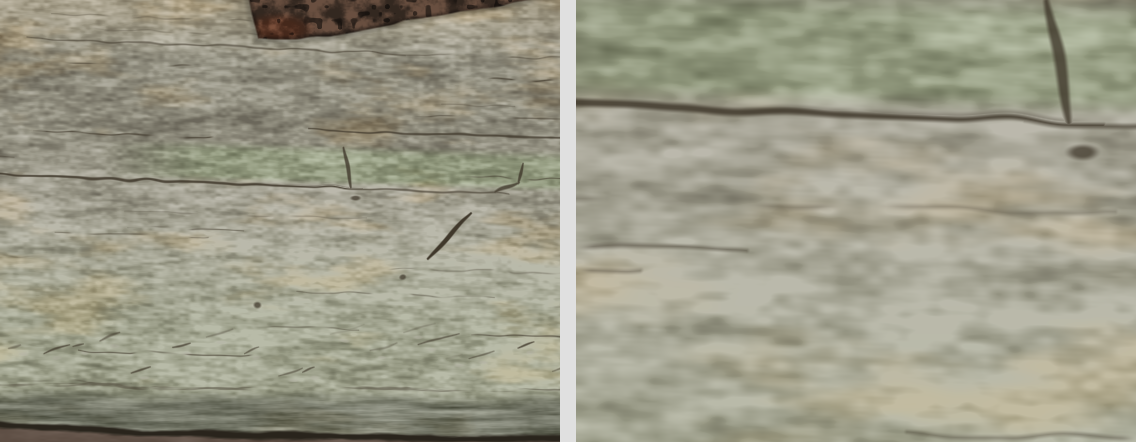
Left, the full canvas; right, a detail of the centre.
Reproduce this texture procedurally as a Shadertoy shader.

```glsl
// Weathered grey timber with fine grain, splits, a rusty iron wedge and a worn lower ledge.

const vec3 PALE_WOOD = vec3(0.715, 0.705, 0.655);
const vec3 MID_WOOD = vec3(0.595, 0.585, 0.525);
const vec3 DARK_WOOD = vec3(0.42, 0.405, 0.355);
const vec3 OCHRE_TINT = vec3(0.035, 0.004, -0.035);
const vec3 MOSS_TINT = vec3(-0.012, 0.010, -0.016);
const vec3 CRACK_COLOR = vec3(0.25, 0.22, 0.17);
const vec3 LEDGE_COLOR = vec3(0.43, 0.435, 0.385);
const vec3 RUST_DARK = vec3(0.20, 0.155, 0.125);
const vec3 RUST_LIGHT = vec3(0.41, 0.31, 0.25);
const vec3 SOIL_COLOR = vec3(0.40, 0.34, 0.30);
const float GRAIN_SLOPE = -0.03;
const float GRAIN_CONTRAST = 1.15;
const float SOFTNESS = 0.0030;
const int HAIRLINES = 22;
const int FLECKS = 18;

float hash(vec2 p) {
    return fract(sin(dot(p, vec2(127.1, 311.7))) * 43758.5453);
}

float noise(vec2 p) {
    vec2 i = floor(p), f = fract(p);
    f = f * f * (3.0 - 2.0 * f);
    return mix(mix(hash(i), hash(i + vec2(1, 0)), f.x),
               mix(hash(i + vec2(0, 1)), hash(i + vec2(1, 1)), f.x), f.y);
}

float fbm(vec2 p) {
    float sum = 0.0, amp = 0.5;
    for (int i = 0; i < 4; i++) {
        sum += amp * noise(p);
        p = p * 2.03 + 17.3;
        amp *= 0.5;
    }
    return sum / 0.9375;
}

// Soft stroke from a to b, thinning towards both ends
float stroke(vec2 p, vec2 a, vec2 b, float width) {
    vec2 ab = b - a;
    float t = clamp(dot(p - a, ab) / dot(ab, ab), 0.0, 1.0);
    float w = width * (0.35 + 0.65 * sin(3.14159 * t));
    return 1.0 - smoothstep(w - SOFTNESS * 0.5, w + SOFTNESS, length(p - a - ab * t));
}

float spot(vec2 p, vec2 center, vec2 radius) {
    return 1.0 - smoothstep(0.5, 1.4, length((p - center) / radius));
}

vec3 woodColor(vec2 p) {
    vec2 g = vec2(p.x, p.y - GRAIN_SLOPE * p.x);
    float broad = fbm(g * vec2(4.0, 9.0) + 3.0) - 0.5;
    float streak = fbm(g * vec2(13.0, 62.0)) - 0.5;
    float fiber = noise(g * vec2(36.0, 150.0)) - 0.5;
    float mottle = noise(g * vec2(85.0, 120.0) + 9.0) - 0.5;
    float tone = 0.30 * broad + 0.40 * streak + 0.20 * fiber + 0.17 * mottle;
    // The upper board is darker, the lower middle is bleached
    tone += 0.09 * smoothstep(0.68, 0.45, g.y) - 0.10 * spot(g, vec2(0.6, 0.79), vec2(1.2, 0.10));
    tone *= GRAIN_CONTRAST;
    vec3 col = mix(MID_WOOD, PALE_WOOD, clamp(tone * 4.2 + 0.12, 0.0, 1.15));
    col = mix(col, DARK_WOOD, clamp(-tone * 3.0 - 0.02, 0.0, 1.0));
    // Warm stains and the mossy strip above the long split
    col += OCHRE_TINT * smoothstep(0.52, 0.78, fbm(g * vec2(5.0, 15.0) + 40.0));
    col += OCHRE_TINT * 0.6 * smoothstep(0.85, 1.0, p.y);
    float strip = smoothstep(0.60, 0.62, g.y) * smoothstep(0.70, 0.67, g.y);
    col += 1.8 * MOSS_TINT * strip * smoothstep(0.2, 0.5, p.x);
    return col + MOSS_TINT * smoothstep(0.6, 0.2, p.y);
}

// Random hairline splits that follow the grain
float hairlines(vec2 p) {
    float mask = 0.0;
    for (int i = 0; i < HAIRLINES; i++) {
        float k = float(i);
        float len = 0.12 + 0.5 * hash(vec2(k, 1.0));
        vec2 a = vec2(1.3 * hash(vec2(k, 2.0)) - 0.15,
                      0.14 + 0.84 * (k + hash(vec2(k, 3.0))) / float(HAIRLINES));
        float broken = smoothstep(0.2, 0.6, noise(vec2(p.x * 22.0, k)));
        float line = stroke(p, a, a + len * vec2(1.0, GRAIN_SLOPE), 0.0008);
        mask = max(mask, line * broken * (0.25 + 0.5 * hash(vec2(k, 4.0))));
    }
    return mask;
}

// Large splits, the splinter, and knots
float largeMarks(vec2 p) {
    float m = 0.85 * stroke(p, vec2(-0.15, 0.611), vec2(0.82, 0.574), 0.0022);
    m = max(m, 0.6 * stroke(p, vec2(0.76, 0.575), vec2(1.15, 0.563), 0.0016));
    m = max(m, 0.75 * stroke(p, vec2(0.70, 0.706), vec2(1.40, 0.684), 0.0018));
    m = max(m, 0.55 * stroke(p, vec2(0.06, 0.914), vec2(0.92, 0.878), 0.0014));
    m = max(m, 0.8 * stroke(p, vec2(0.778, 0.665), vec2(0.794, 0.577), 0.0036));
    m = max(m, 0.8 * stroke(p, vec2(1.184, 0.632), vec2(1.174, 0.588), 0.0030));
    m = max(m, 0.8 * stroke(p, vec2(1.176, 0.590), vec2(1.120, 0.564), 0.0030));
    m = max(m, stroke(p, vec2(0.966, 0.412), vec2(1.064, 0.518), 0.0045));
    m = max(m, 0.75 * spot(p, vec2(0.806, 0.551), vec2(0.011, 0.006)));
    m = max(m, 0.75 * spot(p, vec2(0.581, 0.311), vec2(0.008)));
    return max(m, 0.7 * spot(p, vec2(0.911, 0.370), vec2(0.007, 0.006)));
}

// Short slanted nicks above the ledge; x holds dark nicks, y pale chips
vec2 flecks(vec2 p) {
    vec2 mask = vec2(0.0);
    for (int i = 0; i < FLECKS; i++) {
        float k = float(i);
        vec2 a = vec2(1.27 * (k + hash(vec2(k, 7.0))) / float(FLECKS), 0.15 + 0.10 * hash(vec2(k, 8.0)));
        vec2 run = vec2(0.02 + 0.07 * hash(vec2(k, 9.0)), 0.0);
        run.y = run.x * 0.32;
        mask.x = max(mask.x, stroke(p, a, a + run, 0.0016) * hash(vec2(k, 10.0)));
        mask.y = max(mask.y, spot(p, a + vec2(0.03, -0.012), vec2(0.010, 0.004)));
    }
    return mask;
}

void mainImage(out vec4 fragColor, in vec2 fragCoord) {
    vec2 p = fragCoord / iResolution.y;
    vec2 warped = p + 0.008 * (vec2(noise(p * 24.0), noise(p * 24.0 + 50.0)) - 0.5);
    vec3 col = woodColor(p);
    vec2 nicks = flecks(warped);
    col = mix(col, PALE_WOOD, 0.45 * nicks.y);
    col = mix(col, CRACK_COLOR, max(max(hairlines(warped), largeMarks(warped)), 0.8 * nicks.x));

    // Worn ledge with layered edges, then the dark gap and soil under it
    float rough = fbm(p * vec2(9.0, 30.0)) - 0.5;
    float layers = fbm(p * vec2(8.0, 75.0) + 70.0);
    float ledgeY = 0.128 - 0.008 * p.x + 0.022 * rough;
    float ledge = smoothstep(ledgeY, ledgeY - 0.045, p.y);
    vec3 ledgeCol = LEDGE_COLOR + 0.55 * (layers - 0.5) + 0.25 * (col - MID_WOOD);
    col = mix(col, ledgeCol, 0.9 * ledge);
    col = mix(col, CRACK_COLOR, 0.5 * (1.0 - smoothstep(0.001, 0.006, abs(p.y - ledgeY))) * smoothstep(0.35, 0.6, layers));
    float gapY = 0.008 + 0.033 * exp(-2.6 * p.x) + 0.016 * rough;
    col = mix(col, SOIL_COLOR + 0.2 * rough, smoothstep(gapY, gapY - 0.008, p.y));
    col = mix(col, CRACK_COLOR * 0.65, 1.0 - smoothstep(0.003, 0.011, abs(p.y - gapY)));

    // Rusty iron wedge at the top, with a soft shadow below
    float lower = 0.914 + 0.175 * max(p.x - 0.71, 0.0) + 0.03 * max(0.59 - p.x, 0.0);
    float left = 0.580 - 0.23 * (p.y - 0.917);
    float inside = min(warped.y - lower, warped.x - left);
    float rust = fbm(p * 34.0);
    vec3 iron = mix(RUST_DARK, RUST_LIGHT, smoothstep(0.32, 0.68, rust));
    iron += vec3(0.07, 0.0, -0.02) * spot(p, vec2(0.63, 0.935), vec2(0.07, 0.03));
    iron *= 0.65 + 0.35 * smoothstep(0.0, 0.012, inside);
    iron *= 1.0 - 0.5 * smoothstep(0.68, 0.82, noise(p * 65.0));
    col *= 1.0 - 0.22 * smoothstep(-0.016, 0.0, inside);
    col = mix(col, iron, smoothstep(-SOFTNESS, SOFTNESS, inside));

    fragColor = vec4(clamp(col, 0.0, 1.0), 1.0);
}
```
